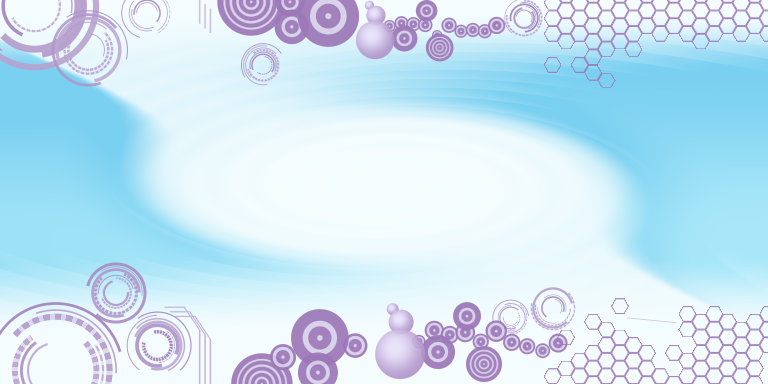
Reproduce this background procedurally as a WebGL 1 fragment shader.

```glsl
precision highp float;
// Pale cyan spiral between white margins, trimmed with violet dials, discs and hexagons.
uniform vec2 u_resolution;

const float PI = 3.14159265;
const vec3 WHITE = vec3(0.955, 0.988, 0.995);
const vec3 CYAN = vec3(0.66, 0.905, 0.975);
const vec3 AZURE = vec3(0.48, 0.815, 0.945);
const vec3 VIOLET = vec3(0.61, 0.47, 0.72);
const vec3 LILAC = vec3(0.84, 0.81, 0.91);

float hash(vec2 p) {
  vec3 q = fract(p.xyx * 0.1031);
  q += dot(q, q.yzx + 33.33);
  return fract((q.x + q.y) * q.z);
}

// Coverage of a signed distance given in canvas heights
float fill(float d) { return clamp(0.5 - d * u_resolution.y, 0.0, 1.0); }

float segment(vec2 p, vec2 a, vec2 b, float width) {
  vec2 ab = b - a;
  float h = clamp(dot(p - a, ab) / dot(ab, ab), 0.0, 1.0);
  return fill(length(p - a - ab * h) - width);
}

// Two-armed elliptical spiral with ribbons, faded to white above and below
vec3 swirl(vec2 p) {
  vec2 q = (p - vec2(1.0, 0.515)) / vec2(0.625, 0.235);
  float r = length(q);
  float angle = atan(q.y, q.x + 1e-5);
  float t = mod(angle - 2.304, PI);
  float d = r - (0.95 + 0.06 / (t + 0.001) - 0.06 * t);
  float strength = 1.0 - smoothstep(1.5, 3.1, t);
  float arm = smoothstep(-0.14, 0.2, d) * strength;
  float f = fract(t * (r - 0.95 + 0.06 * t) * 4.5);
  float ribbon = f * (1.0 - smoothstep(0.9, 1.0, f));
  float edge = exp(-30.0 * (d - 0.1) * (d - 0.1)) * strength;
  float band = smoothstep(0.13, 0.37, p.y) * (1.0 - smoothstep(0.79, 0.97, p.y));
  float ring = 0.02 * sin(38.0 * r + 2.0 * angle) * smoothstep(0.15, 0.7, r);
  float depth = band * (arm * (0.87 + 0.22 * ribbon) + ring + 0.14 * smoothstep(0.4, 1.1, r));
  float tone = smoothstep(0.4, 0.82, p.y) + 0.4 * edge + 0.25 * (1.0 - smoothstep(0.0, 0.8, p.x));
  return mix(WHITE, mix(CYAN, AZURE, clamp(tone, 0.0, 1.0)), clamp(depth, 0.0, 1.0));
}

// Dial of broken concentric arcs
vec3 dial(vec3 col, vec2 p, float radius, float seed) {
  float r = length(p) / radius;
  float angle = atan(p.y, p.x + 1e-5);
  for (int i = 0; i < 7; i++) {
    float k = float(i);
    float h = hash(vec2(k * 7.0 + 3.0, seed * 13.0));
    float g = hash(vec2(seed * 5.0 + 1.0, k * 11.0));
    float start = 2.0 * PI * g;
    float across = abs(r - 0.4 - 0.095 * k) - mix(0.012, 0.055, h * h);
    float along = abs(mod(angle - start + PI, 2.0 * PI) - PI) - mix(0.9, 2.7, h);
    float ink = fill(max(across, along * r) * radius);
    ink *= 1.0 - 0.6 * step(0.7, g) * step(0.6, fract(angle * 30.0 / (2.0 * PI)));
    col = mix(col, mix(VIOLET, LILAC, 0.55 * hash(vec2(k, seed))), ink * 0.88);
  }
  return col;
}

// Disc with alternating rings
vec3 disc(vec3 col, vec2 p, float radius, float rings) {
  float r = length(p);
  float wave = cos(2.0 * PI * rings * r / radius) * radius / (2.0 * PI * rings);
  vec3 paint = mix(VIOLET, LILAC, fill(-wave + 0.35 * radius / (2.0 * PI * rings)));
  paint = mix(paint, VIOLET, fill(0.82 * radius - r));
  return mix(col, paint, 0.93 * fill(r - radius));
}

// Glassy ball with a lit upper left
vec3 bubble(vec3 col, vec2 p, float radius) {
  float shade = smoothstep(0.1, 1.3, length(p / radius - vec2(-0.2, 0.25)));
  return mix(col, mix(LILAC + 0.07, VIOLET, 0.75 * shade), 0.9 * fill(length(p) - radius));
}

// Bubbles and discs trailing to the right; size is the main bubble's radius
vec3 cluster(vec3 col, vec2 p, float size, float seed) {
  for (int i = 0; i < 10; i++) {
    float k = float(i);
    float h = hash(vec2(k * 3.0 + 1.0, seed));
    vec2 spot = vec2(0.75 + 0.62 * k, 0.85 - 0.06 * k + 0.9 * (h - 0.5));
    col = disc(col, p - size * spot, size * (0.25 + 0.2 * h), 1.5);
  }
  col = disc(col, p - size * vec2(1.52, 0.08), size * 0.68, 2.0);
  col = disc(col, p - size * vec2(2.68, 1.52), size * 0.56, 2.0);
  col = disc(col, p - size * vec2(3.36, -0.4), size * 0.72, 4.0);
  col = bubble(col, p - size * vec2(-0.3, 1.8), size * 0.24);
  col = bubble(col, p - size * vec2(0.04, 1.28), size * 0.5);
  return bubble(col, p, size);
}

float blob(vec2 p, vec2 center, vec2 radii) { return length((p - center) / radii); }

// Honeycomb outlines whose cells thin out at the rim of two corner patches
float honeycomb(vec2 p, float side) {
  vec2 pitch = side * vec2(3.0, 1.73205);
  vec2 a = mod(p, pitch) - 0.5 * pitch;
  vec2 b = mod(p + 0.5 * pitch, pitch) - 0.5 * pitch;
  vec2 g = dot(a, a) < dot(b, b) ? a : b;
  vec2 cell = p - g;
  float top = min(blob(cell, vec2(1.57, 0.99), vec2(0.17, 0.21)), blob(cell, vec2(1.86, 1.0), vec2(0.22, 0.12)));
  float low = min(blob(cell, vec2(1.58, 0.0), vec2(0.12, 0.18)), blob(cell, vec2(1.88, 0.0), vec2(0.15, 0.22)));
  float keep = step(min(top, low) + 0.65 * hash(floor(cell / pitch * 2.0 + 0.5)), 1.25);
  g = abs(g);
  float d = max(g.y, 0.866 * g.x + 0.5 * g.y) - 0.83 * side;
  return keep * fill(abs(d) - 0.0016);
}

void main() {
  vec2 p = gl_FragCoord.xy / u_resolution.y;
  vec3 col = swirl(p);

  // Dials
  col = dial(col, p - vec2(0.09, 0.985), 0.165, 1.0);
  col = dial(col, p - vec2(0.23, 0.87), 0.105, 2.0);
  col = dial(col, p - vec2(0.383, 0.966), 0.068, 3.0);
  col = dial(col, p - vec2(0.685, 0.83), 0.058, 4.0);
  col = dial(col, p - vec2(1.365, 0.953), 0.052, 5.0);
  col = dial(col, p - vec2(0.145, 0.035), 0.18, 6.0);
  col = dial(col, p - vec2(0.302, 0.237), 0.078, 7.0);
  col = dial(col, p - vec2(0.41, 0.1), 0.09, 8.0);
  col = dial(col, p - vec2(1.33, 0.172), 0.048, 9.0);
  col = dial(col, p - vec2(1.44, 0.198), 0.058, 10.0);

  // Large discs and the trailing clusters
  col = disc(col, p - vec2(0.654, 0.995), 0.088, 5.0);
  col = disc(col, p - vec2(0.755, 0.995), 0.038, 2.0);
  col = disc(col, p - vec2(0.76, 0.93), 0.045, 2.0);
  col = disc(col, p - vec2(0.855, 0.958), 0.08, 2.0);
  col = disc(col, p - vec2(0.682, 0.0), 0.08, 5.0);
  col = disc(col, p - vec2(0.737, 0.07), 0.034, 1.5);
  col = disc(col, p - vec2(0.925, 0.1), 0.032, 1.5);
  col = disc(col, p - vec2(0.833, 0.12), 0.075, 2.0);
  col = disc(col, p - vec2(0.828, 0.03), 0.052, 2.0);
  col = cluster(col, p - vec2(1.042, 0.078), 0.065, 4.0);
  col = cluster(col, p - vec2(0.977, 0.896), 0.05, 9.0);

  // Honeycomb and thin circuit traces
  float ink = honeycomb(p, 0.0234);
  for (int i = 0; i < 3; i++) {
    vec2 s = p - float(i) * vec2(0.014, -0.012);
    ink = max(ink, 0.6 * segment(s, vec2(0.43, 0.2), vec2(0.48, 0.2), 0.0015));
    ink = max(ink, 0.6 * segment(s, vec2(0.48, 0.2), vec2(0.52, 0.14), 0.0015));
    ink = max(ink, 0.6 * segment(s, vec2(0.52, 0.14), vec2(0.52, -0.04), 0.002));
    ink = max(ink, 0.5 * segment(s, vec2(0.52, 0.94), vec2(0.52, 1.0), 0.002));
  }
  ink = max(ink, 0.45 * segment(p, vec2(1.635, 0.172), vec2(1.76, 0.16), 0.001));
  col = mix(col, VIOLET, ink * 0.9);

  gl_FragColor = vec4(col, 1.0);
}
```
